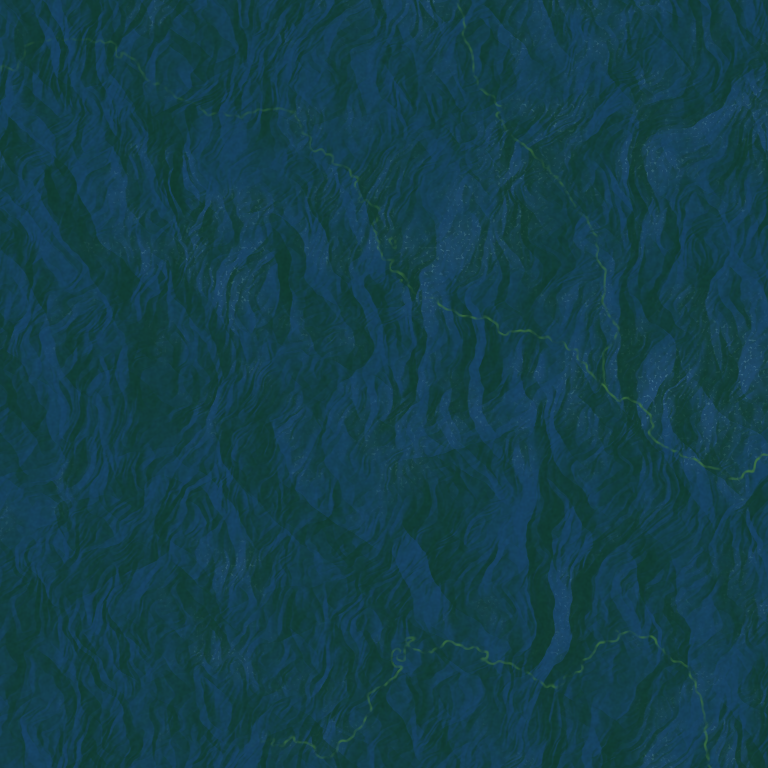
Reproduce this texture procedurally as a Shadertoy shader.

```glsl
// Dark forested mountains seen from above: angular ridges with blue lit faces and green
// shaded faces, thin broken yellow-green streams and pale dust. The relief is a sum of
// folded noise octaves with sharp crests and valleys, shaded by slope along the light.

vec2 hash2(vec2 p) {
    vec3 q = fract(p.xyx * vec3(0.1031, 0.1030, 0.0973));
    q += dot(q, q.yzx + 33.33);
    return fract((q.xx + q.yz) * q.zy);
}

float gradientNoise(vec2 p) {
    vec2 i = floor(p), f = p - i;
    vec2 u = f * f * f * (f * (f * 6.0 - 15.0) + 10.0);
    vec2 o = vec2(0, 1);
    float a = dot(hash2(i) * 2.0 - 1.0, f);
    float b = dot(hash2(i + o.yx) * 2.0 - 1.0, f - o.yx);
    float c = dot(hash2(i + o.xy) * 2.0 - 1.0, f - o.xy);
    float d = dot(hash2(i + o.yy) * 2.0 - 1.0, f - o.yy);
    return mix(mix(a, b, u.x), mix(c, d, u.x), u.y);
}

vec2 warp(vec2 p) {
    return vec2(gradientNoise(p + 41.0), gradientNoise(p + 87.0));
}

// Folded relief: crests lean left at large scale, slender gullies lean right
float relief(vec2 p) {
    p += 0.05 * warp(p * 7.0) + 0.016 * warp(p * 24.0) + 0.004 * warp(p * 70.0);
    float height = 0.0, frequency = 5.5, steepness = 1.0;
    for (int i = 0; i < 5; i++) {
        float angle = 2.25 - 0.33 * float(i);
        float stretch = 0.75 - 0.08 * float(i);
        vec2 along = vec2(cos(angle), sin(angle));
        vec2 q = vec2(dot(p, vec2(along.y, -along.x)), stretch * dot(p, along));
        float n = gradientNoise(q * frequency + 17.3 * float(i) + 33.0);
        height -= steepness / frequency * abs(abs(n) - 0.22);
        frequency *= 1.9;
        steepness *= 0.85;
    }
    return height;
}

// Three stream courses, each zero along its bed
vec3 streams(vec2 p) {
    p += 0.05 * warp(p * 9.0) + 0.024 * warp(p * 27.0) + 0.011 * warp(p * 75.0);
    float mainBed = 0.91 - 0.51 * smoothstep(0.15, 1.0, p.x)
        + 0.025 * sin(p.x * 19.0) - 0.03 * exp(-pow((p.x - 0.55) / 0.07, 2.0));
    float branchBed = 0.6 + 0.195 * smoothstep(1.0, 0.6, p.y);
    float southBed = 0.02 + 0.14 * smoothstep(0.42, 0.52, p.x)
        - 0.05 * exp(-pow((p.x - 0.715) / 0.05, 2.0))
        + 0.035 * exp(-pow((p.x - 0.83) / 0.06, 2.0))
        - 0.18 * smoothstep(0.88, 0.95, p.x);
    return vec3(p.y - mainBed, p.x - branchBed, p.y - southBed);
}

void mainImage(out vec4 fragColor, in vec2 fragCoord) {
    vec2 p = fragCoord / iResolution.y;

    // Slope along the light, softly limited
    float stepSize = 0.0012;
    vec2 light = vec2(0.97, -0.15) * stepSize;
    float slope = (relief(p + light) - relief(p - light)) / (2.0 * stepSize);
    float broad = gradientNoise(p * 3.0 + 5.0) + 0.8 * gradientNoise(p * 8.0 + 23.0);
    float lit = 0.88 * slope + 0.5 * broad;
    lit = 0.5 + 0.5 * lit / sqrt(1.0 + lit * lit);

    // Shaded green to lit blue, with a fine canopy grain
    vec3 color = mix(vec3(0.062, 0.236, 0.192), vec3(0.086, 0.254, 0.39), lit);
    float canopy = gradientNoise(p * 120.0) + gradientNoise(p * 240.0 + 7.0);
    color *= 1.0 + 0.075 * canopy + 0.07 * (lit - 0.5);

    // Pale dust gathered in loose patches, denser to the upper right
    float patches = gradientNoise(p * 5.0 + 60.0) + 0.8 * gradientNoise(p * 17.0)
        + 0.5 * gradientNoise(p * 45.0);
    patches += 0.35 * (p.x + p.y - 1.0);
    patches = smoothstep(-0.1, 0.75, patches);
    float dust = smoothstep(0.1, 0.6, gradientNoise(p * 290.0 + 9.0)
        + 0.5 * gradientNoise(p * 150.0));
    color += patches * vec3(0.024, 0.02, 0.02) * (0.3 + lit);
    color += patches * dust * vec3(0.09, 0.1, 0.085) * (0.35 + lit);

    // Streams: distance from the course and its gradient, faded at their ends
    vec2 e = vec2(0.001, 0);
    vec3 course = streams(p);
    vec3 gx = (streams(p + e.xy) - course) / e.x;
    vec3 gy = (streams(p + e.yx) - course) / e.x;
    vec3 away = abs(course) / sqrt(gx * gx + gy * gy + 0.05);
    vec3 water = 1.0 - smoothstep(0.0003, 0.0027, away);
    vec3 reach = vec3(mix(0.4, 1.0, smoothstep(0.3, 0.7, p.x)),
        0.65 * smoothstep(-0.01, 0.02, course.x),
        0.85 * smoothstep(0.32, 0.37, p.x));
    water *= reach;
    float stream = max(water.x, max(water.y, water.z));
    float broken = gradientNoise(p * 30.0 + 3.0) + 1.4 * gradientNoise(p * 120.0);
    stream *= clamp(0.5 + 0.9 * broken, 0.08, 1.0);
    color = mix(color, vec3(0.25, 0.46, 0.25), 0.85 * stream);

    fragColor = vec4(color, 1.0);
}
```
